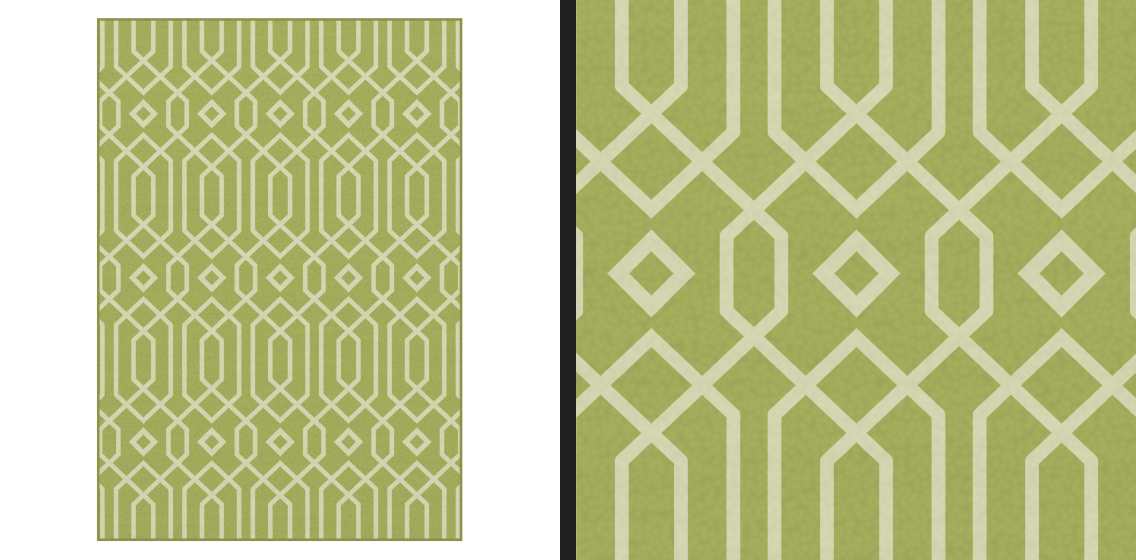
Left: the whole. Right: its middle third, enlarged.
A Shadertoy shader for this pattern:

```glsl
#define PERIOD vec2(0.1221, 0.293)
#define PATTERN_CENTER vec2(0.5003, 0.5039)
#define RUG_CENTER vec2(0.4994, 0.5007)
#define RUG_HALF vec2(0.3262, 0.4668)
#define STROKE 0.0041
#define SLOPE 0.94
#define BINDING 0.0045
#define GREEN vec3(0.635, 0.668, 0.358)
#define CREAM vec3(0.83, 0.83, 0.69)
#define BINDING_GREEN vec3(0.53, 0.57, 0.28)
#define WEAVE_SCALE 230.0
#define WEAVE_DEPTH 0.07

float segment(vec2 p, vec2 a, vec2 b) {
    vec2 ab = b - a;
    return length(p - a - ab * clamp(dot(p - a, ab) / dot(ab, ab), 0.0, 1.0));
}

float box(vec2 p, vec2 halfSize) {
    vec2 d = abs(p) - halfSize;
    return length(max(d, 0.0)) + min(max(d.x, d.y), 0.0);
}

vec2 hash2(vec2 p) {
    vec3 q = fract(p.xyx * vec3(0.1031, 0.103, 0.0973));
    q += dot(q, q.yzx + 33.33);
    return fract((q.xx + q.yz) * q.zy);
}

// Distance to the nearest cellular feature point
float cellular(vec2 p) {
    vec2 cell = floor(p), f = fract(p);
    float nearest = 2.0;
    for (int y = -1; y <= 1; y++)
        for (int x = -1; x <= 1; x++) {
            vec2 o = vec2(x, y);
            nearest = min(nearest, length(o + hash2(cell + o) - f));
        }
    return nearest;
}

// Distance to the trellis centre lines, one mirrored quarter per repeat
float trellis(vec2 p) {
    vec2 h = 0.5 * PERIOD;
    vec2 q = abs(mod(p + h, PERIOD) - h);

    const float crossing = 0.0950;
    const float bigSide = 0.0176;
    const float smallSide = 0.0163;
    const float tallSide = 0.0488;
    const float veeTip = 0.0382;
    float smallTip = crossing - SLOPE * h.x;
    vec2 overlap = vec2(0.01, 0.01 * SLOPE);

    // Strand linking the tips of the tall and short hexagons
    float d = segment(q, vec2(0.0, crossing), vec2(h.x, smallTip));

    // Tall hexagon
    vec2 corner = vec2(bigSide, crossing + SLOPE * bigSide);
    d = min(d, segment(q, vec2(0.0, crossing) - overlap, corner));
    d = min(d, segment(q, corner, vec2(bigSide, h.y)));

    // Short hexagon
    corner = vec2(h.x - smallSide, smallTip - SLOPE * smallSide);
    d = min(d, segment(q, vec2(h.x, smallTip) + overlap, corner));
    d = min(d, segment(q, corner, vec2(corner.x, 0.0)));

    // Outer frame, from its vee tip into the long vertical
    corner = vec2(tallSide, veeTip + SLOPE * tallSide);
    d = min(d, segment(q, vec2(0.0, veeTip) - overlap, corner));
    d = min(d, segment(q, corner, vec2(tallSide, h.y)));

    // Small diamond with mitred corners
    float diamond = abs(q.x + q.y - 0.0197) * 0.7071 - 0.0005;
    return min(d, diamond);
}

void mainImage(out vec4 fragColor, in vec2 fragCoord) {
    float side = min(iResolution.x, iResolution.y);
    vec2 uv = (fragCoord - 0.5 * iResolution.xy) / side + 0.5;
    float px = 1.0 / side;

    // Ground and cream lines
    float line = trellis(uv - PATTERN_CENTER) - STROKE;
    float ink = 1.0 - smoothstep(-0.7 * px, 0.7 * px, line);
    vec3 color = mix(GREEN, CREAM, ink);

    // Woven grain, faint row streaks and a slow change of tone
    float grain = cellular(uv * WEAVE_SCALE) - 0.45;
    float streak = sin(uv.y * 310.0 + 2.0 * sin(uv.x * 17.0))
                 + sin(uv.y * 97.0 + 1.5 * sin(uv.x * 9.0));
    float tone = 0.02 * (uv.y - 0.5) + 0.004 * streak;
    color *= 1.0 + tone - WEAVE_DEPTH * grain * mix(1.0, 0.5, ink);

    // Bound edge on a white floor
    float rug = box(uv - RUG_CENTER, RUG_HALF);
    float bound = smoothstep(-px, px, rug + BINDING);
    color = mix(color, BINDING_GREEN * (1.0 - 0.1 * grain), bound);
    color = mix(color, vec3(1.0), smoothstep(-0.7 * px, 0.7 * px, rug));

    fragColor = vec4(color, 1.0);
}
```
